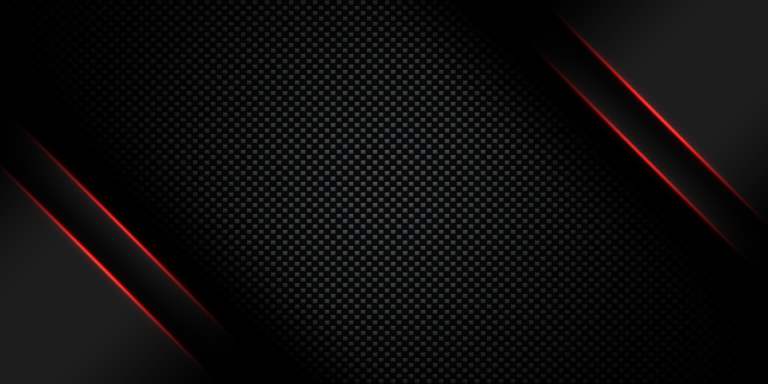
Write a WebGL 2 fragment shader that draws this background.

```glsl
#version 300 es
precision highp float;
// Dark woven carbon sheet lit from the middle, with two stacked slanted
// panels in opposite corners. Panels are half-planes along 45 degree edges,
// each with a drop shadow and a red rim light that fades along its length.

uniform vec2 u_resolution;
out vec4 fragColor;

// Lengths are in canvas heights
const vec2 LIGHT_CENTER = vec2(1.0, 0.52);
const float LIGHT_RADIUS = 0.56;
const vec2 WEAVE_CELLS = vec2(64.0, 72.0);
const vec3 FIBRE_LIGHT = vec3(0.31, 0.325, 0.33);
const vec3 FIBRE_DARK = vec3(0.035, 0.037, 0.04);
const vec3 PANEL_GRAY = vec3(0.115);
const vec3 RIM_RED = vec3(0.72, 0.045, 0.05);
const vec3 RIM_HOT = vec3(0.3, 0.1, 0.08);
const float RIM_WIDTH = 0.0042;
const float HALO_WIDTH = 0.016;
const float RIM_REACH = 0.6;
const float SHADOW_REACH = 0.085;

// Edge positions measured as x + y: inner panel, outer panel
const vec2 LEFT_EDGES = vec2(0.727, 0.570);
const vec2 RIGHT_EDGES = vec2(2.266, 2.412);
// Rim light middles measured as x - y: inner panel, outer panel
const vec2 LEFT_GLOWS = vec2(-0.075, -0.045);
const vec2 RIGHT_GLOWS = vec2(1.07, 1.03);

float bell(float x, float width) {
    float k = x / width;
    return exp(-k * k);
}

// Checkered tows, each brighter towards its top and rounded at its borders
vec3 carbon(vec2 p) {
    vec2 grid = p * WEAVE_CELLS;
    vec2 cell = floor(grid);
    vec2 f = fract(grid);
    float raised = mod(cell.x + cell.y, 2.0);
    vec2 soft = smoothstep(vec2(0.0), vec2(0.3), f)
              * smoothstep(vec2(0.0), vec2(0.2), 1.0 - f);
    float sheen = mix(0.55, 1.1, f.y);
    vec3 fibre = mix(FIBRE_DARK, FIBRE_LIGHT * sheen, raised * soft.x * soft.y);
    float light = bell(length(p - LIGHT_CENTER), LIGHT_RADIUS);
    return fibre * light;
}

// Lays one panel over the colour; depth is positive inside the panel
vec3 addPanel(vec3 below, float depth, float along, float pixel) {
    float shadow = bell(min(depth, 0.0), SHADOW_REACH);
    below *= 1.0 - 0.92 * shadow;

    float panelFade = 1.0 - smoothstep(0.12, 0.66, abs(along));
    vec3 face = PANEL_GRAY * panelFade;
    vec3 color = mix(below, face, smoothstep(-pixel, pixel, depth));

    // Rim light: thin core, soft halo and a hot middle
    float reach = 1.0 - smoothstep(0.05, RIM_REACH, abs(along));
    float core = bell(depth, max(RIM_WIDTH, 0.7 * pixel));
    float halo = bell(depth, HALO_WIDTH);
    color += RIM_RED * reach * (core + 0.17 * halo);
    color += RIM_HOT * core * bell(along, 0.16);
    return color;
}

void main() {
    vec2 p = gl_FragCoord.xy / u_resolution.y;
    p.x += 1.0 - 0.5 * u_resolution.x / u_resolution.y;
    float pixel = 1.0 / u_resolution.y;
    float across = p.x + p.y;
    float slide = p.x - p.y;

    // Choose the nearer corner and measure depth towards it
    bool isRight = across > 1.5;
    vec2 edges = isRight ? RIGHT_EDGES : LEFT_EDGES;
    vec2 glows = isRight ? RIGHT_GLOWS : LEFT_GLOWS;
    float toCorner = isRight ? 1.0 : -1.0;
    vec2 depth = toCorner * (across - edges) * inversesqrt(2.0);
    vec2 along = slide - glows;

    // Carbon sinks into darkness before it meets the panels
    vec3 color = carbon(p) * smoothstep(-0.02, 0.26, -depth.x);
    color = addPanel(color, depth.x, along.x, pixel);
    color = addPanel(color, depth.y, along.y, pixel);

    fragColor = vec4(min(color, 1.0), 1.0);
}
```
